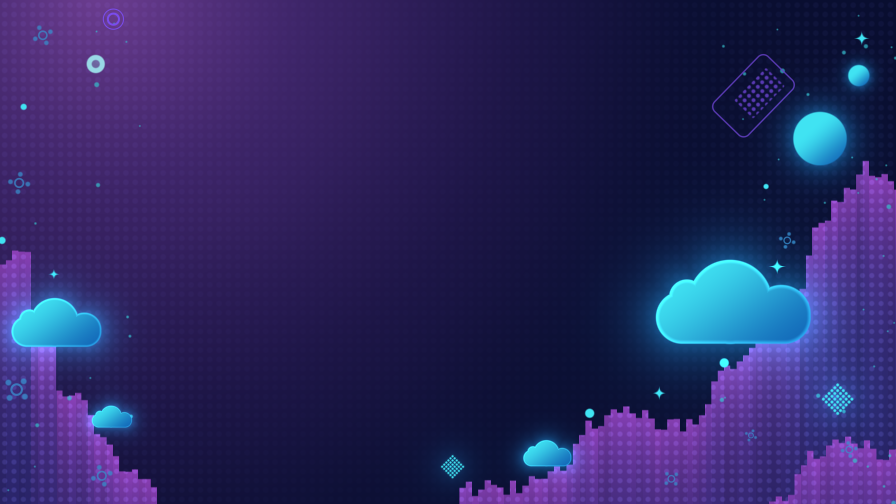
This background is drawn by a Shadertoy shader. Its source:

```glsl
// Violet night backdrop with stepped skylines, glowing clouds, orbs and small icons.

const vec3 CYAN = vec3(.25, .89, .95);
const vec3 BLUE = vec3(.07, .40, .72);
const vec3 TEAL = vec3(.06, .38, .50);
const vec3 VIOLET = vec3(.40, .25, .78);

float hash(vec2 p) { return fract(sin(dot(p, vec2(127.1, 311.7))) * 43758.5453); }
float fill(float d, float px) { return smoothstep(px, -px, d); }
float stroke(float d, float w, float px) { return fill(abs(d) - w, px * .7); }
mat2 turn(float a) { return mat2(cos(a), -sin(a), sin(a), cos(a)); }

float roundBox(vec2 p, vec2 size, float r) {
  vec2 q = abs(p) - size + r;
  return length(max(q, 0.)) + min(max(q.x, q.y), 0.) - r;
}

float dots(vec2 p, float pitch, float r, float px) {
  return fill((length(fract(p / pitch) - .5) - r) * pitch, px);
}

float sparkle(vec2 p, float r, float px) {
  vec2 q = sqrt(abs(p) / r);
  return fill((q.x + q.y - 1.) * r * .6, px);
}

vec3 background(vec2 p) {
  float d = length(p - vec2(.20, 1.02));
  vec3 c = mix(vec3(.46, .26, .60), vec3(.25, .15, .42), smoothstep(-.15, .45, d));
  c = mix(c, vec3(.125, .09, .29), smoothstep(.30, .88, d));
  return mix(c, vec3(.042, .06, .20), smoothstep(.72, 1.25, d));
}

// Polyline height with variation per column
float skyline(float column, float pitch, vec2 pts[12]) {
  float x = (column + .5) * pitch, h = pts[0].y;
  if (x < pts[0].x || x > pts[11].x) return -.1;
  for (int i = 0; i < 11; i++)
    h = mix(h, pts[i + 1].y, clamp((x - pts[i].x) / (pts[i + 1].x - pts[i].x), 0., 1.));
  return h + (hash(vec2(column, 7.)) - .5) * .035;
}

vec3 drawBars(vec3 c, vec2 p, vec2 pts[12], float px) {
  float pitch = .0125, u = p.x / pitch, column = floor(u);
  float h = skyline(column, pitch, pts), next = skyline(column + 1., pitch, pts);
  float edge = smoothstep(1. - px / pitch, 1., fract(u));
  float cover = mix(fill(p.y - h, px), fill(p.y - next, px), edge);
  float depth = max(max(h, next) - p.y, 0.);
  vec3 bar = mix(vec3(.14, .14, .40), vec3(.56, .25, .72), exp(-depth * 5.5));
  bar += vec3(.07, .07, .12) * dots(p, .0185, .27, px);
  return mix(c, bar * (.94 + .12 * hash(vec2(column, 3.))), cover * .94);
}

// Cloud standing on the given base point
vec3 drawCloud(vec3 c, vec2 p, float width, float px) {
  vec2 q = p / width;
  float d = roundBox(q - vec2(0, .17), vec2(.5, .17), .17);
  d = min(d, length(q - vec2(-.30, .30)) - .115);
  d = min(d, length(q - vec2(-.02, .27)) - .272);
  d = min(d, length(q - vec2(.31, .19)) - .19);
  c += TEAL * .65 * exp(-max(d, 0.) * 6.5);
  vec3 body = mix(CYAN, BLUE, smoothstep(-.45, .75, q.x * .75 - q.y + .32));
  body += vec3(.08, .25, .22) * smoothstep(-.03, 0., d);
  return mix(c, body, fill(d * width, px));
}

vec3 drawOrb(vec3 c, vec2 p, float r, float px) {
  float d = length(p) - r;
  c += TEAL * .6 * exp(-max(d, 0.) / r * 2.2);
  vec3 body = mix(CYAN, BLUE, smoothstep(-.5, 1.3, dot(p / r, vec2(.6, -.7))));
  return mix(c, body, fill(d, px));
}

// Ring with four orbiting nodes
float nodeIcon(vec2 p, float r, float px) {
  float m = stroke(length(p) - r * .4, r * .08, px);
  for (int i = 0; i < 4; i++) {
    p = turn(1.5708) * p;
    m = max(m, fill(length(p - vec2(.75, .35) * r) - r * .22, px));
  }
  return m;
}

vec3 drawDiamond(vec3 c, vec2 p, float r, float px) {
  c += TEAL * .5 * exp(-length(p) / r);
  float m = fill(abs(p.x) + abs(p.y) - r, px);
  return mix(c, CYAN, m * dots(turn(.7854) * p, r * .235, .36, px));
}

void mainImage(out vec4 fragColor, in vec2 fragCoord) {
  float px = 1. / iResolution.y;
  vec2 p = fragCoord * px;

  // Gradient and faint dot lattice
  float side = smoothstep(.25, .85, abs(p.x - .89));
  vec3 c = background(p) + vec3(.018, .02, .035) * (.3 + side) * (dots(p, .0185, .3, px) - .25);

  // Skylines, each with a lower front layer
  vec2 west[12] = vec2[12](vec2(0, .48), vec2(.025, .49), vec2(.03, .51), vec2(.064, .51), vec2(.07, .31),
    vec2(.11, .31), vec2(.115, .22), vec2(.15, .2), vec2(.17, .21), vec2(.2, .14), vec2(.25, .06), vec2(.316, .03));
  vec2 east[12] = vec2[12](vec2(.91, .025), vec2(1.03, .035), vec2(1.13, .08), vec2(1.16, .15), vec2(1.25, .2),
    vec2(1.32, .15), vec2(1.39, .165), vec2(1.43, .25), vec2(1.59, .42), vec2(1.62, .55), vec2(1.72, .67), vec2(1.81, .59));
  c = drawBars(c, p, west, px);
  c = drawBars(c, p, east, px);
  c = drawBars(c, p + vec2(-.44, .06), east, px);

  // Scattered specks
  for (int i = 0; i < 50; i++) {
    float k = float(i), s = hash(vec2(k, 1));
    vec2 at = vec2(i < 16 ? s * .3 : 1.78 - .45 * s * s, hash(vec2(k, 2)));
    float r = .0015 + .0035 * pow(hash(vec2(k, 5)), 3.);
    c = mix(c, CYAN * .85, .7 * fill(length(p - at) - r, px));
  }

  // Icons, sparkles and beads: place and radius
  vec3 icons[8] = vec3[8](vec3(.085, .93, .02), vec3(.038, .637, .021), vec3(.033, .227, .026), vec3(.202, .056, .021),
    vec3(1.562, .523, .016), vec3(1.332, .05, .016), vec3(1.685, .108, .016), vec3(1.49, .136, .012));
  vec3 marks[9] = vec3[9](vec3(1.71, .924, .015), vec3(1.542, .471, .016), vec3(1.308, .22, .014), vec3(.107, .456, .011),
    vec3(1.437, .28, .009), vec3(1.17, .18, .009), vec3(.047, .788, .006), vec3(.004, .523, .007), vec3(1.52, .63, .005));
  for (int i = 0; i < 8; i++)
    c = mix(c, vec3(.22, .55, .8), .75 * nodeIcon(turn(float(i)) * (p - icons[i].xy), icons[i].z, px));
  for (int i = 0; i < 9; i++) {
    vec2 q = p - marks[i].xy;
    float r = marks[i].z;
    c = mix(c, CYAN, i < 4 ? sparkle(q, r, px) : fill(length(q) - r, px));
  }

  // Badge, ring and diamonds
  float badge = length(p - vec2(.19, .873)), ring = length(p - vec2(.225, .962));
  c = mix(c, vec3(.6, .85, .9), fill(badge - .018, px) * (1. - .7 * fill(badge - .008, px)));
  c = mix(c, VIOLET * 1.2, max(stroke(ring - .02, .001, px), stroke(ring - .011, .002, px)));
  c = drawDiamond(c, p - vec2(1.662, .208), .034, px);
  c = drawDiamond(c, p - vec2(.898, .074), .025, px);

  // Tilted outline card with keys
  vec2 card = turn(.8) * (p - vec2(1.495, .81));
  float keys = fill(roundBox(card - vec2(.012, -.005), vec2(.045, .026), .003), px) * dots(card, .0125, .3, px);
  c = mix(c, VIOLET, .85 * max(keys, stroke(roundBox(card, vec2(.076, .047), .014), .0014, px)));

  // Orbs and clouds
  c = drawOrb(c, p - vec2(1.627, .725), .053, px);
  c = drawOrb(c, p - vec2(1.704, .85), .021, px);
  c = drawCloud(c, p - vec2(1.455, .318), .307, px);
  c = drawCloud(c, p - vec2(.112, .312), .178, px);
  c = drawCloud(c, p - vec2(.222, .152), .079, px);
  c = drawCloud(c, p - vec2(1.086, .075), .095, px);
  fragColor = vec4(c, 1);
}
```
